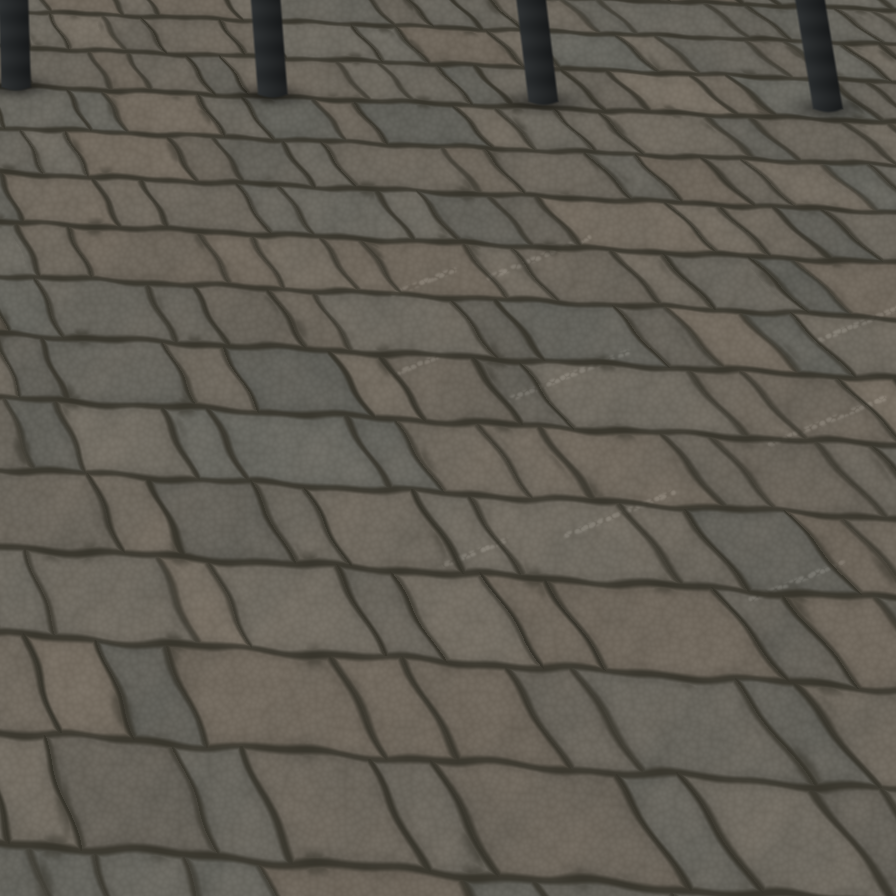
This texture is drawn by a Shadertoy shader. Its source:

```glsl
// Worn block paving seen at a slant, with dark posts standing along the top edge.
// Canvas points are projected onto the ground plane, split into rows, and each row
// alternates narrow and wide stones; cellular noise and sines add grain and wear.

#define ROW_SCALE 31.78      // row density on the ground plane
#define PAIR_WIDTH 0.115     // ground width of one narrow + one wide stone
#define NARROW 0.32          // share of a pair taken by the narrow stone
#define JOINT_WIDTH 0.0056
#define HORIZON 2.10         // height of the horizon above the lower edge
#define VANISH_X -0.60       // where the cross joints converge
#define POST_HALF 0.0165
#define GREY_STONE vec3(0.380, 0.378, 0.352)
#define WARM_STONE vec3(0.438, 0.406, 0.362)
#define JOINT_COLOR vec3(0.215, 0.205, 0.170)
#define POST_COLOR vec3(0.135, 0.145, 0.150)

float hash(vec2 p) {
    vec3 q = fract(p.xyx * vec3(0.1031, 0.1030, 0.0973));
    q += dot(q, q.yzx + 33.33);
    return fract((q.x + q.y) * q.z);
}

// Distance to the nearest scattered point, about 0 to 1.
float cellular(vec2 p) {
    vec2 cell = floor(p);
    float nearest = 2.0;
    for (int j = -1; j <= 1; j++)
    for (int i = -1; i <= 1; i++) {
        vec2 c = cell + vec2(i, j);
        vec2 site = c + vec2(hash(c), hash(c + 57.3));
        nearest = min(nearest, distance(p, site));
    }
    return nearest;
}

float layeredSines(vec2 p) {
    return (sin(p.x + 1.7 * sin(p.y * 0.7)) + sin(p.y * 1.3 + 1.4 * sin(p.x * 0.8))
          + 0.6 * sin(p.x * 2.7 - p.y * 2.1)) / 2.6;
}

float segment(vec2 p, vec2 halfSpan) {
    return length(p - halfSpan * clamp(dot(p, halfSpan) / dot(halfSpan, halfSpan), -1.0, 1.0));
}

float joint(float dist, float width) {
    return 1.0 - smoothstep(0.15 * width, width, dist);
}

vec3 paving(vec2 p, float pixel) {
    // Ground plane: u runs along a row, v counts the rows
    float depth = HORIZON - p.y;
    float u = (p.x - VANISH_X) / depth;
    float v = ROW_SCALE * (1.0 + 0.034 * p.x) / depth + 0.42;
    v += 0.022 * sin(u * 57.0 + v * 0.9) + 0.014 * sin(u * 131.0 + v * 2.0);
    float row = floor(v);
    float rowPos = v - row;

    // Two cross joints inside each pair cell
    float along = u / PAIR_WIDTH + hash(vec2(row, 4.7)) + 0.012 * sin(v * 8.0 + u * 40.0);
    float pair = floor(along);
    float f = along - pair;
    float firstEdge = 0.06 + 0.36 * hash(vec2(pair, row));
    float secondEdge = firstEdge + NARROW + 0.08 * (hash(vec2(pair, row + 40.0)) - 0.5);
    float stone = 2.0 * pair + step(firstEdge, f) + step(secondEdge, f);
    vec2 id = vec2(stone, row);

    // Joint distances, back in canvas units
    float rowDist = min(rowPos, 1.0 - rowPos) * depth * depth / ROW_SCALE;
    float edgeDist = min(abs(f - firstEdge), abs(f - secondEdge));
    float crossDist = edgeDist * PAIR_WIDTH * depth / sqrt(1.0 + u * u);

    // Stone tint, mottling and grain
    float mottle = layeredSines(p * 38.0 + 9.0 * hash(id));
    float grain = cellular(p * 150.0) - 0.5;
    float blotch = cellular(p * 42.0) - 0.5;
    vec3 color = mix(GREY_STONE, WARM_STONE, clamp(hash(id + 11.0) * 1.1 + 0.12 * mottle, 0.0, 1.0));
    color *= 1.01 + 0.10 * (hash(id + 23.0) - 0.5);
    color += 0.010 * mottle - 0.035 * grain - 0.022 * blotch;

    // Pale scuffs, mostly right of the middle
    for (int i = 0; i < 9; i++) {
        float k = float(i);
        vec2 center = vec2(0.42 + 0.55 * hash(vec2(k, 3.1)), 0.34 + 0.42 * hash(vec2(k, 8.6)));
        vec2 span = vec2(0.045, 0.018) * (0.5 + hash(vec2(k, 5.2)));
        float scuff = 1.0 - smoothstep(0.001, 0.005, segment(p - center, span));
        color += 0.07 * scuff * smoothstep(0.75, 0.25, grain + 0.5);
    }

    // Joints: uneven width and depth, a little dirt along the stone edges
    float wear = layeredSines(vec2(u * 85.0, v * 3.1));
    float width = JOINT_WIDTH * depth / 1.6 * (1.0 + 0.28 * wear) + 0.5 * pixel;
    float crossDepth = 0.62 + 0.38 * hash(id + 71.0);
    float gap = max(joint(rowDist, width) * (0.88 + 0.12 * wear),
                    joint(crossDist, 0.95 * width) * crossDepth);
    float moss = smoothstep(0.55, 0.9, wear) * joint(min(rowDist, crossDist), 2.0 * width);
    color *= 1.0 - 0.07 * joint(min(rowDist, crossDist), 2.6 * width);
    return mix(color, JOINT_COLOR, clamp(max(gap, 0.55 * moss), 0.0, 1.0));
}

void mainImage(out vec4 fragColor, in vec2 fragCoord) {
    vec2 p = fragCoord / iResolution.xy;
    float pixel = 1.0 / iResolution.y;
    vec3 color = paving(p, pixel);

    // Leaning posts, spaced slightly wider toward the right
    float soft = max(pixel, 0.002);
    for (int i = 0; i < 4; i++) {
        float k = float(i);
        vec2 foot = vec2(0.018 + 0.2786 * k + 0.0078 * k * k, 0.903 - 0.008 * k);
        vec2 q = p - foot;
        q.x += (0.03 + 0.045 * k) * q.y;
        float shadow = exp(-dot(q * vec2(32.0, 95.0), q * vec2(32.0, 95.0)));
        color *= 1.0 - 0.45 * shadow;
        float base = -q.y - 0.004 * cos(q.x * 90.0);
        float body = max(abs(q.x) - POST_HALF, base);
        vec3 shade = POST_COLOR * (1.0 - 0.25 * q.x / POST_HALF) + 0.012 * sin(p.y * 210.0 + k);
        color = mix(color, shade, 1.0 - smoothstep(-soft, soft, body));
    }
    fragColor = vec4(color, 1.0);
}
```
